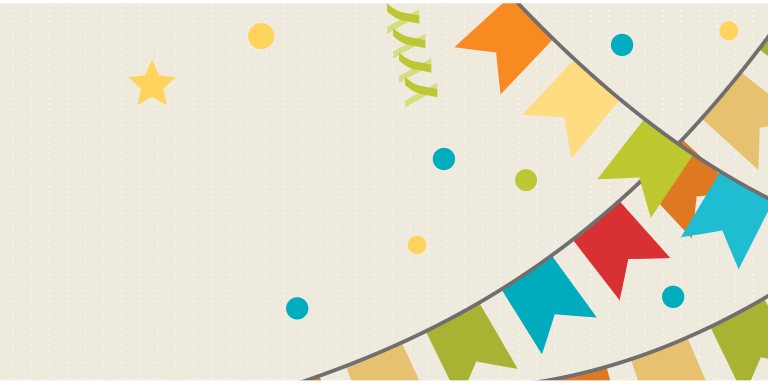
Reproduce this background procedurally as a WebGL 2 fragment shader.

```glsl
#version 300 es
precision highp float;
// Party bunting, confetti, a star and a curled streamer on dotted cream paper.

uniform vec2 u_resolution;
out vec4 fragColor;

// Lengths are in canvas heights, origin at the lower left.
const vec3 PAPER = vec3(0.933, 0.918, 0.867);
const vec3 PAPER_DOT = vec3(0.965, 0.955, 0.925);
const vec3 CORD = vec3(0.44, 0.43, 0.43);
const vec3 YELLOW = vec3(1.0, 0.83, 0.36);
const vec3 TEAL = vec3(0.0, 0.68, 0.75);
const vec3 LIME = vec3(0.74, 0.78, 0.20);
const vec3 PALE_LIME = vec3(0.84, 0.87, 0.51);
const vec3 BRIGHT_FLAGS[5] = vec3[5](vec3(0.97, 0.54, 0.13), vec3(1.0, 0.86, 0.51),
    vec3(0.74, 0.78, 0.18), vec3(0.12, 0.74, 0.82), vec3(0.93, 0.23, 0.24));
const vec3 DEEP_FLAGS[5] = vec3[5](vec3(0.87, 0.47, 0.13), vec3(0.90, 0.76, 0.44),
    vec3(0.66, 0.70, 0.20), vec3(0.0, 0.67, 0.74), vec3(0.85, 0.19, 0.20));

const vec2 DOT_GRID = vec2(0.047, 0.0143);
const float DOT_RADIUS = 0.0025;
const float CORD_HALF = 0.005;
const float FLAG_LENGTH = 0.198;
const float FLAG_NOTCH = 0.068;
const vec2 FLAG_HALF = vec2(0.079, 0.086); // half width at cord and at tips
const vec2 MARGIN = vec2(0.0095, 0.0085);  // bottom, top
const vec2 STAR_CENTER = vec2(0.396, 0.779);
const vec2 STAR_RADII = vec2(0.065, 0.031); // outer, inner
const vec2 COIL_TOP = vec2(1.050, 0.957);
const vec2 COIL_STEP = vec2(0.0156, -0.0638);
const float COIL_RADIUS = 0.042;

// Confetti: x, y, radius, colour index
const vec4 CONFETTI[8] = vec4[8](
    vec4(0.680, 0.906, 0.034, 0), vec4(1.156, 0.586, 0.029, 1),
    vec4(1.370, 0.531, 0.0285, 2), vec4(1.086, 0.362, 0.024, 0),
    vec4(0.774, 0.197, 0.029, 1), vec4(1.620, 0.883, 0.029, 1),
    vec4(1.898, 0.920, 0.0245, 0), vec4(1.753, 0.227, 0.029, 1));

// Cord: cubic from start; flag i hangs at x = spacing . (1, i, i*i)
struct Garland { vec2 start; vec3 bend; vec3 spacing; };
const Garland LOW = Garland(vec2(1.419, 0.008), vec3(0.173, 0.357, 0.0), vec3(1.503, 0.219, -0.0052));
const Garland RISING = Garland(vec2(0.794, 0.008), vec3(0.345, 0.169, 0.133), vec3(0.757, 0.223, -0.006));
const Garland FALLING = Garland(vec2(1.341, 1.0), vec3(-1.059, 0.419, 0.0), vec3(1.385, 0.1615, 0.0083));

float fill(float d) { return clamp(0.5 - d * u_resolution.y, 0.0, 1.0); }

void paint(inout vec3 col, vec3 ink, float d) { col = mix(col, ink, fill(d)); }

// Height and slope of a cord at x
vec2 cordAt(Garland g, float x) {
    float t = max(x - g.start.x, -0.2);
    return vec2(g.start.y + t * (g.bend.x + t * (g.bend.y + t * g.bend.z)),
                g.bend.x + t * (2.0 * g.bend.y + 3.0 * t * g.bend.z));
}

// Swallow-tailed flag; q.x runs along the cord, q.y away from it
float flagDistance(vec2 q) {
    float halfWidth = mix(FLAG_HALF.x, FLAG_HALF.y, q.y / FLAG_LENGTH);
    float tail = q.y - FLAG_LENGTH + FLAG_NOTCH * (1.0 - abs(q.x) / halfWidth);
    return max(max(abs(q.x) - halfWidth, tail * 0.78), -q.y);
}

void drawGarland(inout vec3 col, vec2 p, Garland g, vec3 inks[5]) {
    for (int i = 0; i < 8; i++) {
        float n = float(i);
        float x = dot(g.spacing, vec3(1.0, n, n * n));
        vec2 cord = cordAt(g, x);
        vec2 along = normalize(vec2(1.0, cord.y));
        vec2 r = p - vec2(x, cord.x);
        vec2 q = vec2(dot(r, along), dot(r, vec2(along.y, -along.x)));
        paint(col, inks[i % 5], flagDistance(q));
    }
    vec2 here = cordAt(g, p.x);
    paint(col, CORD, abs(p.y - here.x) * inversesqrt(1.0 + here.y * here.y) - CORD_HALF);
}

float starDistance(vec2 p) {
    const float SECTOR = 1.2566371;
    float a = atan(p.x, p.y);
    a = abs(a - SECTOR * round(a / SECTOR));
    vec2 q = length(p) * vec2(sin(a), cos(a));
    vec2 tip = vec2(0.0, STAR_RADII.x);
    vec2 edge = STAR_RADII.y * vec2(sin(SECTOR * 0.5), cos(SECTOR * 0.5)) - tip;
    return dot(q - tip, normalize(vec2(-edge.y, edge.x)));
}

// Each turn has a pale back strand crossed by a darker front strand
void drawStreamer(inout vec3 col, vec2 p) {
    for (int i = 0; i < 4; i++) {
        vec2 q = p - COIL_TOP - COIL_STEP * float(i);
        float u = q.x / COIL_RADIUS;
        float ends = abs(q.x) - COIL_RADIUS;
        float back = 0.0234 * u - 0.013;
        float left = max(-u, 0.0);
        float front = -0.008 * u + 0.016 * left * left;
        paint(col, PALE_LIME, max(abs(q.y - back) - 0.009, ends));
        paint(col, LIME, max(abs(q.y - front) - 0.0105, ends));
    }
}

void main() {
    vec2 p = gl_FragCoord.xy / u_resolution.y;
    vec3 col = PAPER;

    // Columns of faint dots
    vec2 cell = (fract((p - vec2(0.0346, 0.0)) / DOT_GRID + 0.5) - 0.5) * DOT_GRID;
    paint(col, PAPER_DOT, length(cell) - DOT_RADIUS);

    // Confetti, star and streamer
    vec3 inks[3] = vec3[3](YELLOW, TEAL, LIME);
    for (int i = 0; i < 8; i++) {
        vec4 c = CONFETTI[i];
        paint(col, inks[int(c.w)], length(p - c.xy) - c.z);
    }
    paint(col, YELLOW, starDistance(p - STAR_CENTER));
    drawStreamer(col, p);

    // Garlands, back to front
    drawGarland(col, p, LOW, DEEP_FLAGS);
    drawGarland(col, p, RISING, DEEP_FLAGS);
    drawGarland(col, p, FALLING, BRIGHT_FLAGS);

    // White strips along the top and bottom
    paint(col, vec3(1.0), min(p.y - MARGIN.x, 1.0 - MARGIN.y - p.y));
    fragColor = vec4(col, 1.0);
}
```
